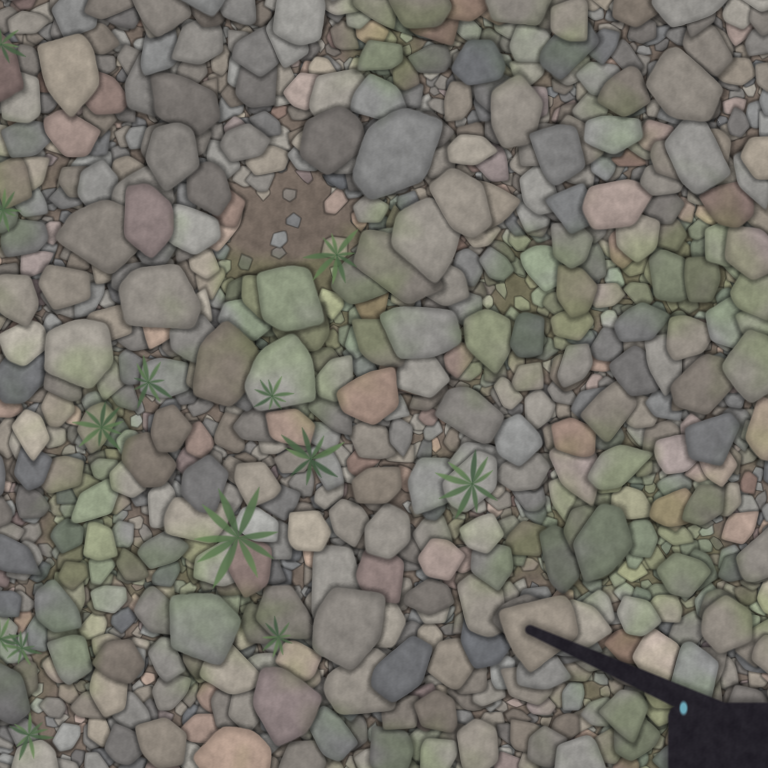
A three.js fragment shader for this texture:

```glsl
// Weathered gravel on brown soil, with small weeds and a dark strap in one corner.
// Jittered grids of rounded random polygons are stacked from grit to large stones;
// each stone shades its rim and darkens the ground just outside its edge.
varying vec2 vUv;

const float TAU = 6.2831853;

float hash(vec2 p) {
  return fract(sin(dot(p, vec2(127.1, 311.7))) * 43758.547);
}

vec4 hash4(vec2 p) {
  return vec4(hash(p), hash(p + 17.3), hash(p + 41.9), hash(p + 73.7));
}

// Layered sines, rotated and warped at each octave, about -1 to 1
float mottle(vec2 p) {
  float sum = 0.0, amp = 0.5;
  for (int i = 0; i < 5; i++) {
    p = mat2(0.8, 0.6, -0.6, 0.8) * p * 1.7 + 3.1;
    sum += amp * sin(p.x + 1.6 * sin(p.y)) * cos(p.y + 1.3 * sin(p.x * 0.7));
    amp *= 0.72;
  }
  return sum;
}

// Rounded polygon norm: below 1 inside, 1 on the outline
float polygonNorm(vec2 q, vec2 seed) {
  float sum = 0.0;
  for (int k = 0; k < 6; k++) {
    vec2 s = seed + float(k) * 5.7;
    float a = (float(k) + 0.75 * hash(s)) * TAU / 6.0;
    float side = max(dot(q, vec2(cos(a), sin(a))), 0.0) / mix(0.76, 1.08, hash(s + 2.3));
    float s2 = side * side;
    float s4 = s2 * s2;
    sum += s4 * s4 * s4;
  }
  return pow(sum + 1e-9, 1.0 / 12.0);
}

vec3 stoneColor(vec4 h) {
  vec3 c = mix(vec3(0.42, 0.41, 0.405), vec3(0.68, 0.665, 0.63), h.x * mix(0.55, 1.0, h.y));
  c += (h.z - 0.4) * vec3(0.05, 0.008, -0.04);
  return c + step(0.88, h.w) * vec3(0.045, -0.005, -0.01);
}

// One layer of stones, painted over col
void addStones(vec2 p, float scale, float density, float grain, inout vec3 col) {
  vec2 g = p * scale + scale * 0.37;
  for (int j = -1; j <= 1; j++) {
    for (int i = -1; i <= 1; i++) {
      vec2 id = floor(g) + vec2(float(i), float(j));
      vec4 h = hash4(id + scale);
      vec2 center = id + 0.5 + (h.yz - 0.5) * 0.7;
      vec2 q = g - center;
      float bare = length((center / scale - 0.37 - vec2(0.38, 0.69)) / vec2(0.10, 0.09));
      if (h.x > density * mix(0.12, 1.0, smoothstep(0.7, 1.1, bare)) || dot(q, q) > 1.2) continue;

      float turn = h.w * TAU;
      q = mat2(cos(turn), sin(turn), -sin(turn), cos(turn)) * q;
      q.x *= mix(0.78, 1.0, h.y);
      q.y *= mix(1.0, 1.35, h.z);
      float radius = mix(0.42, 0.62, hash(id + 9.4));
      float d = polygonNorm(q / radius, id + scale) + 0.018 * grain;
      float edge = (d - 1.0) * radius / scale;

      float shadowWidth = min(0.009, 0.14 / scale);
      col *= mix(0.58, 1.0, smoothstep(-0.001, shadowWidth, edge));
      vec3 stone = stoneColor(hash4(id * 1.7 + scale));
      stone *= 1.0 + 0.09 * grain + 0.07 * dot(g - center, vec2(-0.35, 0.9));
      stone *= mix(1.03, 0.83, smoothstep(0.72, 1.02, d));
      col = mix(stone, col, smoothstep(-0.0016, 0.0016, edge));
    }
  }
}

// Rosette of tapering leaves around the origin
void addWeed(vec2 p, float size, float seed, inout vec3 col) {
  if (dot(p, p) > size * size * 1.2) return;
  for (int k = 0; k < 9; k++) {
    vec2 s = vec2(float(k), seed);
    float a = (float(k) + 0.7 * hash(s)) * TAU / 9.0;
    vec2 q = mat2(cos(a), -sin(a), sin(a), cos(a)) * p;
    float len = size * mix(0.5, 1.0, hash(s + 4.0));
    float t = clamp(q.x / len, 0.0, 1.0);
    float bend = (hash(s + 8.0) - 0.5) * 0.3 * len * t * t;
    float d = length(vec2(q.x - t * len, q.y - bend)) - 0.3 * len * t * (1.0 - t);
    vec3 leaf = mix(vec3(0.25, 0.34, 0.25), vec3(0.43, 0.54, 0.35), hash(s + 6.0) * (0.4 + 0.6 * t));
    col = mix(leaf, col, mix(0.12, 1.0, smoothstep(-0.0015, 0.002, d)));
  }
}

void main() {
  vec2 p = vUv;
  float grain = mottle(p * 55.0);

  // Soil, then grit to large stones
  vec3 col = vec3(0.45, 0.405, 0.37) * (1.0 + 0.11 * grain);
  addStones(p, 54.0, 0.65, grain, col);
  addStones(p, 33.0, 0.75, grain, col);
  addStones(p, 23.0, 0.82, grain, col);
  addStones(p, 16.5, 0.70, grain, col);
  addStones(p, 11.5, 0.26, grain, col);

  // Mossy stain and weeds, denser towards the left
  col = mix(col, col * vec3(0.94, 1.01, 0.88), smoothstep(0.1, 0.7, mottle(p * 4.0)));
  for (int i = 0; i < 11; i++) {
    vec4 h = hash4(vec2(float(i), 3.0));
    addWeed(p - vec2(h.x * h.x * 0.75, h.y), mix(0.025, 0.05, h.z), float(i), col);
  }
  addWeed(p - vec2(0.31, 0.30), 0.075, 31.0, col);
  addWeed(p - vec2(0.615, 0.37), 0.05, 47.0, col);

  // Dark strap widening into a rounded block, with a small glint
  vec2 along = vec2(0.29, -0.13), q = p - vec2(0.69, 0.18);
  float t = clamp(dot(q, along) / dot(along, along), 0.0, 1.0);
  float strap = length(q - along * t) - mix(0.006, 0.019, t);
  vec2 corner = abs(p - vec2(0.95, 0.03)) - vec2(0.06, 0.035);
  strap = min(strap, length(max(corner, 0.0)) - 0.02);
  col *= mix(0.7, 1.0, smoothstep(0.0, 0.012, strap));
  vec3 rubber = vec3(0.14, 0.13, 0.155) + 0.025 * grain;
  col = mix(rubber, col, smoothstep(-0.002, 0.002, strap));
  float glint = length((p - vec2(0.89, 0.078)) * vec2(1.0, 0.6)) - 0.005;
  col = mix(vec3(0.42, 0.64, 0.70), col, smoothstep(-0.002, 0.002, glint));

  gl_FragColor = vec4(col, 1.0);
}
```
